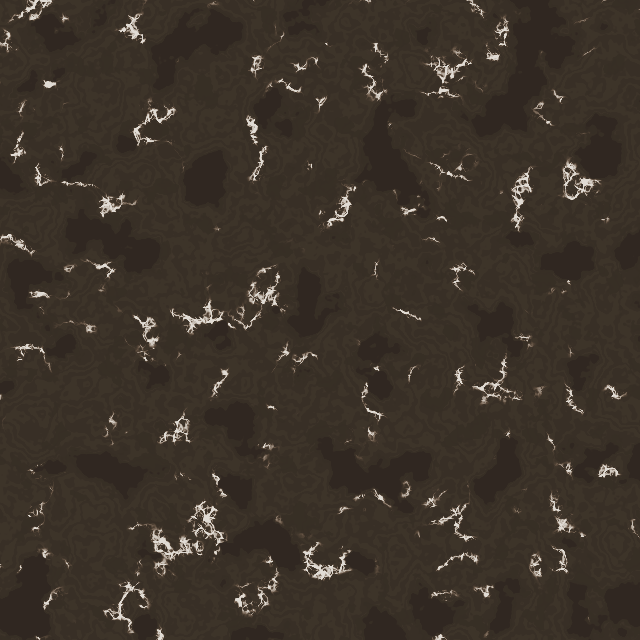
Give the GLSL for this texture, as a WebGL 2 fragment shader.

```glsl
#version 300 es
precision highp float;
// Dark brown polished stone with cloudy strata and broken, frayed pale veins.

uniform vec2 u_resolution;
out vec4 outColor;

const vec3 DARK_STONE  = vec3(0.190, 0.153, 0.130);
const vec3 MID_STONE   = vec3(0.212, 0.178, 0.143);
const vec3 LIGHT_STONE = vec3(0.243, 0.205, 0.164);
const vec3 VEIN_EDGE   = vec3(0.43, 0.35, 0.28);
const vec3 VEIN_CORE   = vec3(0.88, 0.86, 0.83);

vec2 hash2(vec2 cell) {
    vec3 q = fract(cell.xyx * vec3(0.1031, 0.1030, 0.0973));
    q += dot(q, q.yzx + 33.33);
    return fract((q.xx + q.yz) * q.zy);
}

float cornerSlope(vec2 cell, vec2 offset) {
    float angle = 6.2832 * hash2(cell).x;
    return dot(vec2(cos(angle), sin(angle)), offset);
}

// Gradient noise, roughly -0.7 to 0.7.
float gradientNoise(vec2 p) {
    vec2 cell = floor(p);
    vec2 f = p - cell;
    vec2 u = f * f * f * (f * (f * 6.0 - 15.0) + 10.0);
    vec2 e = vec2(0.0, 1.0);
    float low = mix(cornerSlope(cell, f), cornerSlope(cell + e.yx, f - e.yx), u.x);
    float high = mix(cornerSlope(cell + e, f - e), cornerSlope(cell + 1.0, f - 1.0), u.x);
    return mix(low, high, u.y);
}

float fbm(vec2 p, int octaves) {
    float sum = 0.0;
    float gain = 1.0;
    for (int i = 0; i < octaves; i++) {
        sum += gain * gradientNoise(p);
        p = mat2(1.6, 1.2, -1.2, 1.6) * p + 17.3;
        gain *= 0.5;
    }
    return sum;
}

// Cellular noise: gap between the two nearest seeds, zero on cell borders.
float cellBorder(vec2 p) {
    vec2 cell = floor(p);
    float nearest = 9.0;
    float second = 9.0;
    for (int y = -1; y <= 1; y++) {
        for (int x = -1; x <= 1; x++) {
            vec2 c = cell + vec2(x, y);
            float d = length(c + hash2(c) - p);
            second = min(second, max(nearest, d));
            nearest = min(nearest, d);
        }
    }
    return second - nearest;
}

// Antialiased web of threads; width is in cell units.
float threads(vec2 p, float scale, float width, float pixel) {
    float soft = scale * pixel * 1.2;
    return clamp((width - cellBorder(p * scale)) / soft + 0.5, 0.0, 1.0);
}

// Clouded ground: flat dark pits ringed by stepped bands.
vec3 stoneColor(float height, float mottle) {
    float strata = 0.5 + 0.5 * sin(height * 30.0 + mottle * 2.5);
    float cloud = smoothstep(0.25, 0.65, strata + 0.7 * mottle);
    vec3 color = mix(MID_STONE, LIGHT_STONE, 0.2 + 0.7 * cloud);
    color = mix(color, MID_STONE, 0.8 * smoothstep(0.26, 0.32, mottle));
    color = mix(color, MID_STONE, 0.8 * smoothstep(0.20, 0.23, height));
    return mix(color, DARK_STONE, smoothstep(0.27, 0.295, height));
}

// Brightness of the veins that follow the zero line of a path field.
float veinLight(vec2 p, vec2 fray, float path, float presence, float pixel) {
    float band = exp(-path * path / 0.006);
    float energy = band * presence;
    vec2 q = p + 0.007 * fray;
    float coarse = threads(q, 58.0, 0.20 * energy, pixel);
    float fine = threads(q + 3.7, 105.0, 0.16 * energy, pixel);
    float web = max(coarse, 0.7 * fine) * smoothstep(0.05, 0.75, energy);
    float wisp = 1.0 - smoothstep(0.0, 0.035, abs(path));
    wisp *= smoothstep(0.0, 0.75, presence);
    return max(max(web, 0.85 * wisp), 0.12 * energy);
}

void main() {
    vec2 p = gl_FragCoord.xy / u_resolution.y;
    float pixel = 1.0 / u_resolution.y;

    // Ground
    float height = fbm(p * 9.0 + 4.1, 5);
    float mottle = fbm(p * 21.0 + 31.7, 4);
    vec3 color = stoneColor(height, mottle);

    // Two vein sets fade in and out along their paths and avoid the pits
    vec2 fray = vec2(fbm(p * 42.0, 3), fbm(p * 42.0 + 61.0, 3));
    float open = 1.0 - smoothstep(0.18, 0.32, height);
    float light = 0.0;
    for (int i = 0; i < 2; i++) {
        float shift = 47.0 * float(i);
        float path = fbm(p * 6.5 + 52.3 + shift, 6);
        float presence = open * smoothstep(0.0, 0.45, fbm(p * 11.0 + 83.9 + shift, 3));
        light = max(light, veinLight(p, fray, path, presence, pixel));
    }

    color = mix(color, VEIN_EDGE, smoothstep(0.0, 0.6, light));
    color = mix(color, VEIN_CORE, smoothstep(0.3, 1.0, light));
    outColor = vec4(color, 1.0);
}
```
